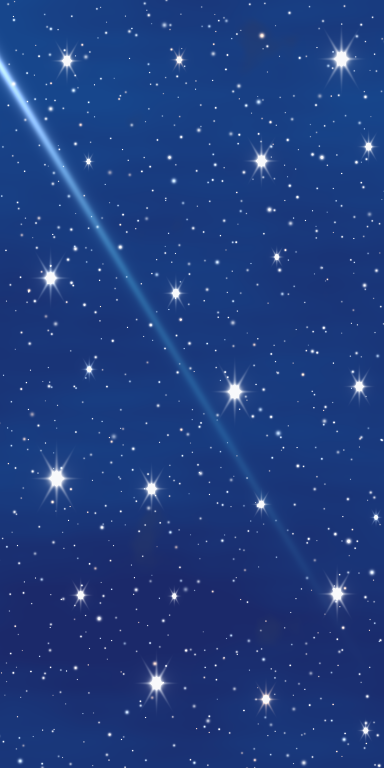
Reproduce this texture procedurally as a WebGL 1 fragment shader.

```glsl
precision highp float;
// Deep blue night sky with scattered stars, spiked bright stars and a fading diagonal light trail.

uniform vec2 u_resolution;

vec3 hash3(vec2 cell) {
  vec3 q = fract(cell.xyx * vec3(0.1031, 0.1030, 0.0973));
  q += dot(q, q.yxz + 33.33);
  return fract((q.xxy + q.yzz) * q.zyx);
}

mat2 rotation(float angle) {
  float c = cos(angle), s = sin(angle);
  return mat2(c, s, -s, c);
}

float cornerSlope(vec2 cell, vec2 offset) {
  return dot(hash3(cell).xy * 2.0 - 1.0, offset);
}

float gradientNoise(vec2 p) {
  vec2 i = floor(p), f = fract(p);
  vec2 w = f * f * f * (f * (f * 6.0 - 15.0) + 10.0);
  vec2 e = vec2(1.0, 0.0);
  return mix(mix(cornerSlope(i, f), cornerSlope(i + e, f - e), w.x),
             mix(cornerSlope(i + e.yx, f - e.yx), cornerSlope(i + 1.0, f - 1.0), w.x), w.y);
}

float cloudNoise(vec2 p) {
  float sum = 0.0, gain = 1.0;
  for (int i = 0; i < 4; i++) {
    sum += gain * gradientNoise(p);
    p = rotation(0.5) * p * 2.0 + 7.3;
    gain *= 0.5;
  }
  return sum;
}

// Warm, white or blue tint chosen by t in 0..1
vec3 starTint(float t) {
  vec3 cool = mix(vec3(0.72, 0.82, 1.0), vec3(0.96, 0.96, 1.0), smoothstep(0.0, 0.4, t));
  return mix(cool, vec3(1.0, 0.83, 0.68), smoothstep(0.75, 1.0, t));
}

vec3 skyColor(vec2 p) {
  float height = p.y * 0.5;
  float light = 0.5 + 0.6 * (height - 0.5) + 0.15 * cos(14.0 * (height - 0.42));
  light += 0.5 * cloudNoise(p * vec2(1.3, 2.0) + 3.7);
  light += 0.12 * gradientNoise(p * vec2(2.0, 22.0));
  vec3 sky = mix(vec3(0.105, 0.16, 0.415), vec3(0.09, 0.275, 0.55), clamp(light, 0.0, 1.0));
  float dust = smoothstep(0.3, 0.65, cloudNoise(p * 4.0 + 21.0));
  return mix(sky, vec3(0.17, 0.23, 0.40), 0.4 * dust);
}

// Soft beam, white-blue at its upper left and teal as it fades
vec3 lightTrail(vec2 p) {
  vec2 direction = normalize(vec2(1.0, -1.65));
  vec2 d = p - vec2(0.0, 1.83);
  float along = max(dot(d, direction), 0.0);
  float across = dot(d, vec2(-direction.y, direction.x));
  float beam = exp(-pow(across / 0.011, 2.0)) + 0.3 * exp(-pow(across / 0.024, 2.0));
  vec3 tint = mix(vec3(0.62, 0.62, 0.60), vec3(0.16, 0.40, 0.34), smoothstep(0.0, 0.75, along));
  return tint * beam * 0.85 * exp(-1.3 * along) * (1.0 - smoothstep(1.3, 1.95, along));
}

// One round star at most per grid cell
vec3 starLayer(vec2 p, float cellSize, float chance, float maxRadius, float seed) {
  vec2 q = rotation(seed) * p;
  vec2 cell = floor(q / cellSize);
  vec3 place = hash3(cell + seed * 57.0);
  vec3 kind = hash3(cell + seed * 91.0 + 13.0);
  float d = length(q - (cell + 0.16 + 0.68 * place.xy) * cellSize);
  float radius = maxRadius * mix(0.55, 1.0, kind.x * kind.x);
  float glow = 1.3 * exp(-d * d / (radius * radius));
  return starTint(kind.y) * glow * step(place.z, chance) * mix(0.4, 1.0, kind.z);
}

// Bright star: white core, soft halo and tapered diffraction spikes
vec3 spikedStar(vec2 d, float size, vec3 tint) {
  float r = length(d) / size;
  float core = 1.6 * exp(-pow(r / 0.016, 2.0));
  float halo = 0.4 * exp(-r / 0.019);
  float spikes = 0.0;
  for (int k = 0; k < 4; k++) {
    float angle = k < 3 ? float(k) * 1.0472 : 1.5708;
    vec2 s = abs(rotation(-angle) * d);
    float reach = size * (k == 0 ? 0.075 : 0.11);
    float taper = max(0.0, 1.0 - s.x / reach);
    float width = 0.0014 + 0.0035 * size * taper;
    spikes += 0.8 * taper * taper * exp(-pow(s.y / width, 2.0));
  }
  return vec3(core) + tint * (halo + spikes);
}

void main() {
  vec2 p = gl_FragCoord.xy / u_resolution.x;
  vec3 color = skyColor(p) + lightTrail(p);

  // Faint, middling and larger round stars
  vec3 stars = starLayer(p, 0.040, 0.45, 0.0026, 0.4);
  stars += starLayer(p, 0.060, 0.55, 0.0040, 1.1);
  stars += starLayer(p, 0.100, 0.55, 0.0062, 2.3);

  // Spiked stars spread evenly, shrinking with the index
  for (int i = 0; i < 22; i++) {
    float n = float(i);
    vec3 h = hash3(vec2(n, 4.0));
    vec2 center = fract(vec2(0.13, 0.38) + n * vec2(0.7549, 0.5698)) + 0.06 * (h.xy - 0.5);
    float size = 0.25 + 0.75 * pow(1.0 - n / 22.0, 1.5);
    stars += spikedStar(p - center * vec2(1.0, 2.0), size, starTint(h.z));
  }

  // Screen blend keeps the star centres from clipping harshly
  color = 1.0 - (1.0 - color) * (1.0 - clamp(stars, 0.0, 0.97));
  gl_FragColor = vec4(color, 1.0);
}
```
